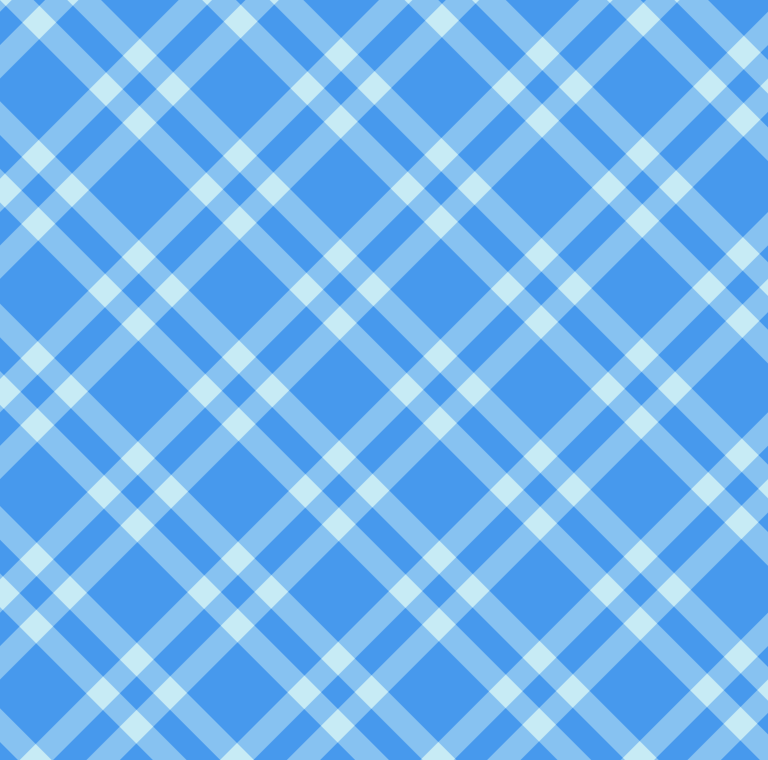
Write a Shadertoy shader that draws this pattern.

```glsl
// Diagonal two-stripe plaid: paired pale bands run along both diagonals
// over a blue ground. Each direction is a repeated 1D band profile; the
// bands are translucent, so their crossings add up to paler diamonds.

const vec3 GROUND = vec3(0.28, 0.60, 0.93);
const vec3 CROSSING = vec3(0.78, 0.92, 0.96);

// Repeat length and phase along each diagonal, in canvas heights
const float FALLING_PERIOD = 0.26625;
const float RISING_PERIOD = 0.2636;
const float FALLING_PHASE = 0.0014;
const float RISING_PHASE = 0.0918;

// Band layout as fractions of one repeat
const float BAND_OFFSET = 1.0 / 6.0;
const float BAND_HALF_WIDTH = 1.0 / 12.0;

// Coverage of a mirrored pair of bands, repeating along one coordinate
float bandPair(float coord, float period, float phase, float blur) {
    float cell = fract((coord - phase) / period + 0.5) - 0.5;
    float edge = (abs(abs(cell) - BAND_OFFSET) - BAND_HALF_WIDTH) * period;
    return 1.0 - smoothstep(-blur, blur, edge);
}

void mainImage(out vec4 fragColor, in vec2 fragCoord) {
    vec2 uv = fragCoord / iResolution.y;
    float blur = 1.0 / iResolution.y;

    float falling = bandPair(uv.x + uv.y, FALLING_PERIOD, FALLING_PHASE, blur);
    float rising = bandPair(uv.x - uv.y, RISING_PERIOD, RISING_PHASE, blur);

    // One layer lightens halfway, two layers reach the crossing colour
    vec3 color = mix(GROUND, CROSSING, 0.5 * (falling + rising));
    fragColor = vec4(color, 1.0);
}
```
